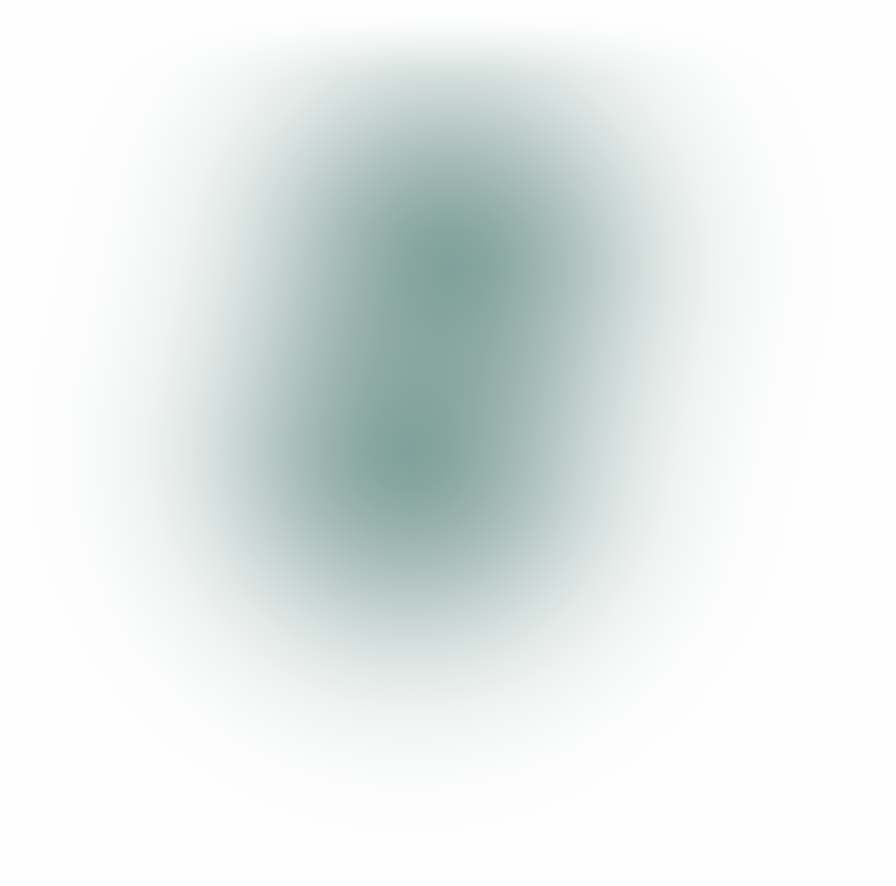
Give the GLSL for this background, as a Shadertoy shader.

```glsl
#define UPPER_CORE vec2(0.001, 0.697)
#define LOWER_CORE vec2(-0.042, 0.493)
#define HALO_WIDTH 0.219
#define HALO_FALLOFF 2.2
#define CORE_WIDTH 0.066
#define TOP_FADE 0.092
#define PAPER vec3(0.998, 0.998, 0.998)
#define SAGE vec3(0.543, 0.653, 0.629)
#define DEEP_SAGE vec3(0.506, 0.636, 0.610)

float segmentDistance(vec2 p, vec2 a, vec2 b) {
    vec2 axis = b - a;
    float along = clamp(dot(p - a, axis) / dot(axis, axis), 0.0, 1.0);
    return length(p - a - axis * along);
}

float coreGlow(vec2 p, vec2 center) {
    vec2 offset = (p - center) / CORE_WIDTH;
    return exp(-dot(offset, offset));
}

void mainImage(out vec4 fragColor, in vec2 fragCoord) {
    // Height is one unit, with x measured from the middle
    vec2 p = fragCoord / iResolution.y;
    p.x -= 0.5 * iResolution.x / iResolution.y;

    // Soft halo around the slanted axis, fading out below the top edge
    float reach = segmentDistance(p, UPPER_CORE, LOWER_CORE) / HALO_WIDTH;
    float halo = exp(-pow(reach, HALO_FALLOFF));
    halo *= smoothstep(0.0, TOP_FADE, 1.0 - p.y);

    // Two deeper cores tint the body
    float cores = min(coreGlow(p, UPPER_CORE) + coreGlow(p, LOWER_CORE), 1.0);
    vec3 body = mix(SAGE, DEEP_SAGE, cores);

    fragColor = vec4(mix(PAPER, body, halo), 1.0);
}
```
